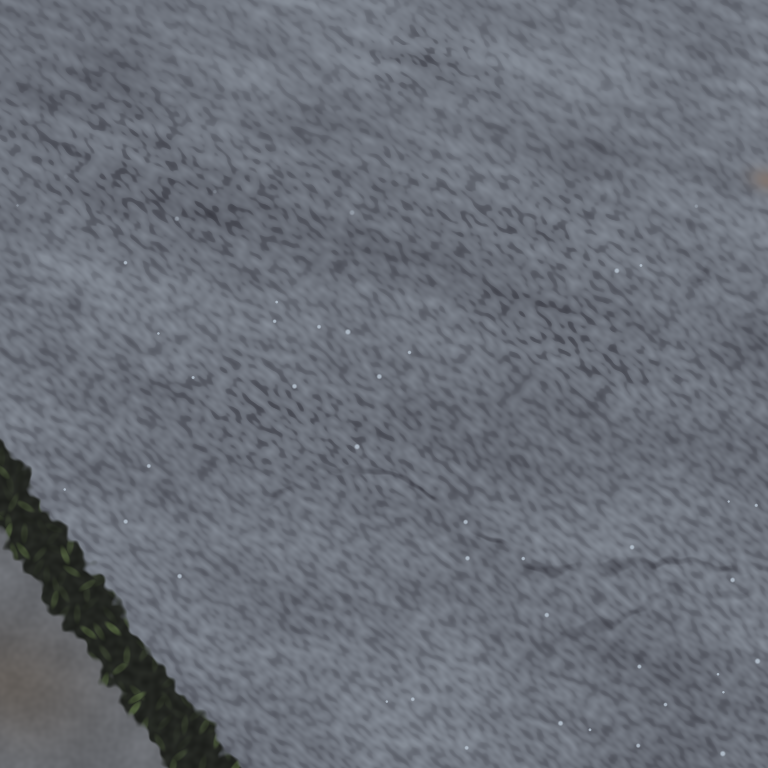
Write a WebGL 1 fragment shader that draws this texture.

```glsl
precision highp float;
// Weathered blue-grey rock with slanted grain, dark worn patches, cracks and glints.
// Layers of stretched gradient noise make the stone; a seam of small leaf shapes
// crosses the lower left corner and parts the rock from smoother paving.
uniform vec2 u_resolution;

#define GRAIN_CONTRAST 0.42
#define STREAK_CONTRAST 0.32
#define BROAD_CONTRAST 0.34
#define PATCH_DEPTH 0.24
#define GRAIN_ANGLE 0.72
#define STREAK_ANGLE 0.28
#define SEAM_HALF_WIDTH 0.035
#define LEAF_CELLS 52.0
#define GLINT_CELLS 27.0
#define GLINT_SHARE 0.08

const vec3 ROCK_DARK = vec3(0.29, 0.30, 0.335);
const vec3 ROCK_LIGHT = vec3(0.49, 0.515, 0.555);
const vec3 PAVING = vec3(0.40, 0.41, 0.43);
const vec3 EARTH = vec3(0.37, 0.34, 0.31);
const vec3 SOIL = vec3(0.13, 0.14, 0.125);
const vec3 LEAF = vec3(0.27, 0.32, 0.21);
const vec3 GLINT = vec3(0.72, 0.77, 0.82);

vec2 hash2(vec2 p) {
  vec3 q = fract(p.xyx * vec3(0.1031, 0.1030, 0.0973));
  q += dot(q, q.yzx + 33.33);
  return fract((q.xx + q.yz) * q.zy);
}

vec2 gradientAt(vec2 cell) {
  float angle = 6.2832 * hash2(cell).x;
  return vec2(cos(angle), sin(angle));
}

float noise(vec2 p) {
  vec2 i = floor(p), f = fract(p);
  vec2 u = f * f * f * (f * (f * 6.0 - 15.0) + 10.0);
  vec2 e = vec2(1.0, 0.0);
  float low = mix(dot(gradientAt(i), f), dot(gradientAt(i + e), f - e), u.x);
  float high = mix(dot(gradientAt(i + e.yx), f - e.yx), dot(gradientAt(i + 1.0), f - 1.0), u.x);
  return mix(low, high, u.y);
}

float fbm(vec2 p) {
  float sum = 0.0, amp = 1.0;
  for (int i = 0; i < 4; i++) {
    sum += amp * noise(p);
    p = p * 2.03 + 17.3;
    amp *= 0.55;
  }
  return sum;
}

// Coordinates along and across a direction falling to the right
vec2 slant(vec2 p, float angle) {
  float c = cos(angle), s = sin(angle);
  return vec2(c * p.x - s * p.y, s * p.x + c * p.y);
}

float wornPatch(vec2 p, vec2 centre, vec2 radius) {
  vec2 q = slant(p - centre, STREAK_ANGLE) / radius;
  return exp(-dot(q, q));
}

float crack(vec2 p, float height, float start, float end, float width) {
  float ends = smoothstep(start, start + 0.03, p.x) * (1.0 - smoothstep(end - 0.03, end, p.x));
  float broken = smoothstep(-0.35, 0.2, noise(p * 19.0 + 5.0));
  return ends * broken * (1.0 - smoothstep(0.15 * width, width, abs(p.y - height)));
}

vec3 rock(vec2 p) {
  float grain = noise(slant(p, GRAIN_ANGLE) * vec2(65.0, 135.0));
  float lumps = noise(slant(p, 0.5) * vec2(32.0, 66.0) + 40.0);
  float streak = noise(slant(p, STREAK_ANGLE) * vec2(7.0, 62.0) + 9.0);
  float broad = fbm(slant(p, STREAK_ANGLE) * vec2(3.0, 7.0) + 3.0);
  float top = smoothstep(0.45, 0.95, p.y);

  vec2 w = p + 0.035 * vec2(noise(p * 9.0), noise(p * 9.0 + 31.0));
  float worn = wornPatch(w, vec2(0.20, 0.77), vec2(0.23, 0.09));
  worn += wornPatch(w, vec2(0.68, 0.71), vec2(0.17, 0.05));
  worn += wornPatch(w, vec2(0.74, 0.56), vec2(0.16, 0.05));
  worn += wornPatch(w, vec2(0.38, 0.45), vec2(0.16, 0.06));
  worn += wornPatch(w, vec2(0.55, 0.92), vec2(0.09, 0.035));
  float fleck = smoothstep(0.08, 0.4, -grain - 0.6 * lumps);

  float tone = 0.69 + 0.08 * top + BROAD_CONTRAST * broad + 0.28 * lumps;
  tone += GRAIN_CONTRAST * mix(1.0, 0.55, top) * grain;
  tone += STREAK_CONTRAST * mix(0.3, 1.0, top) * streak;
  tone -= PATCH_DEPTH * worn * (0.6 + 1.3 * fleck) + 0.12 * fleck;

  // Cracks wander with the warped coordinates
  vec2 c = p + 0.022 * vec2(0.0, noise(p * 13.0) + 0.6 * noise(p * 37.0));
  float ridge = 0.392 - 0.13 * smoothstep(0.47, 0.72, c.x) - 0.27 * max(0.47 - c.x, 0.0);
  float cracks = crack(c, ridge, 0.34, 1.05, 0.007);
  cracks += 0.6 * crack(c, 0.16 + 0.07 * smoothstep(0.7, 0.9, c.x), 0.70, 1.05, 0.009);
  cracks += 0.6 * crack(c, 0.635 + 0.6 * (c.x - 0.9), 0.88, 0.97, 0.006);
  cracks += 0.7 * crack(c, 0.61, -0.05, 0.12, 0.014);
  tone -= 0.5 * cracks;
  return mix(ROCK_DARK, ROCK_LIGHT, clamp(tone, -0.3, 1.15));
}

// Overlapping pointed leaves on dark soil
vec3 leaves(vec2 p) {
  vec2 q = p * LEAF_CELLS, cell = floor(q);
  float light = 0.0;
  for (int y = -1; y <= 1; y++) {
    for (int x = -1; x <= 1; x++) {
      vec2 id = cell + vec2(float(x), float(y));
      vec2 r = hash2(id + 71.0), s = hash2(id + 13.0);
      vec2 d = slant(q - id - r, 0.4 + 2.2 * s.x) / vec2(0.85, 0.32);
      light = max(light, s.y * s.y * (1.0 - smoothstep(0.45, 1.0, length(d))));
    }
  }
  return mix(SOIL, LEAF, light) * (1.0 + 0.35 * noise(p * 85.0));
}

float glints(vec2 p) {
  vec2 q = p * GLINT_CELLS, id = floor(q);
  vec2 r = hash2(id + 5.0), s = hash2(id + 151.0);
  float radius = mix(0.06, 0.13, s.y);
  float spot = 1.0 - smoothstep(0.3 * radius, radius, length(q - id - 0.2 - 0.6 * r));
  return spot * step(s.x, GLINT_SHARE) * (1.0 - smoothstep(0.65, 0.8, p.y));
}

void main() {
  vec2 p = gl_FragCoord.xy / u_resolution;
  vec3 color = mix(rock(p), GLINT, 0.85 * glints(p));
  color = mix(color, vec3(0.50, 0.46, 0.44), wornPatch(p, vec2(1.0, 0.765), vec2(0.022, 0.014)));

  // Paving below the seam, stained with earth
  float seam = (p.x - 0.265 + 0.72 * p.y) / 1.232;
  float stain = wornPatch(p, vec2(0.01, 0.11), vec2(0.10, 0.07));
  vec3 paving = mix(PAVING, EARTH, 0.7 * stain) * (1.0 + 0.12 * fbm(p * 14.0) + 0.06 * noise(p * 110.0));
  color = mix(paving, color, smoothstep(-0.01, 0.01, seam));

  float edge = abs(seam) - SEAM_HALF_WIDTH + 0.018 * noise(p * 24.0) + 0.012 * noise(p * 65.0);
  color = mix(color, leaves(p), 1.0 - smoothstep(-0.004, 0.004, edge));
  gl_FragColor = vec4(color, 1.0);
}
```
